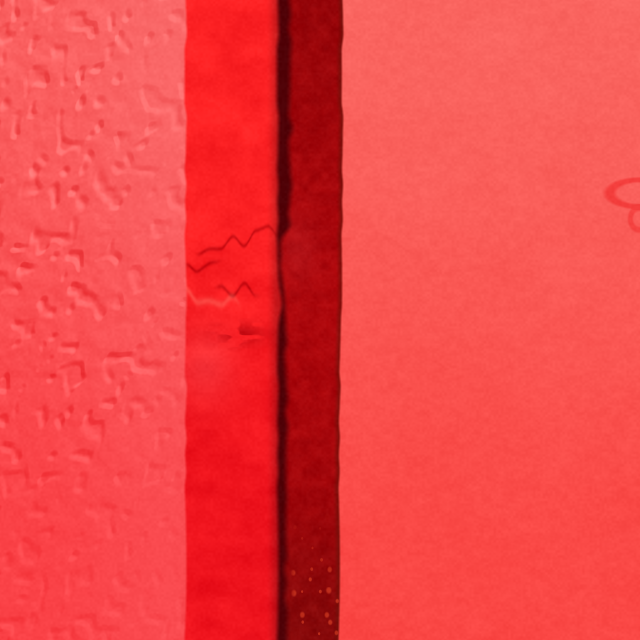
Reproduce this texture procedurally as a three.js fragment shader.

```glsl
// Red painted wall: rough plaster, a bright post, a dark shadowed gap and a smooth panel
varying vec2 vUv;

float hash(vec2 p) {
  vec3 q = fract(vec3(p.xyx) * 0.1031);
  q += dot(q, q.yzx + 33.33);
  return fract((q.x + q.y) * q.z);
}

float noise(vec2 p) {
  vec2 i = floor(p), f = fract(p);
  f = f * f * (3.0 - 2.0 * f);
  return mix(mix(hash(i), hash(i + vec2(1.0, 0.0)), f.x),
             mix(hash(i + vec2(0.0, 1.0)), hash(i + 1.0), f.x), f.y);
}

float fbm(vec2 p) {
  float sum = 0.0, amp = 0.5;
  for (int i = 0; i < 4; i++) {
    sum += amp * noise(p);
    p = p * 2.03 + 17.1;
    amp *= 0.5;
  }
  return sum;
}

// Soft step from 0 to 1 around an edge
float past(float edge, float x, float blur) {
  return smoothstep(edge - blur, edge + blur, x);
}

// Soft elliptical spot
float spot(vec2 p, vec2 center, vec2 radius) {
  vec2 d = (p - center) / radius;
  return exp(-dot(d, d));
}

// Soft line through height y, fading outside the span
float crease(vec2 p, float y, float width, vec2 span) {
  float d = (p.y - y) / width;
  return exp(-d * d) * past(span.x, p.x, 0.008) * (1.0 - past(span.y, p.x, 0.012));
}

// Outline of an ellipse
float ring(vec2 p, vec2 center, vec2 radius, float width) {
  float d = (length((p - center) / radius) - 1.0) * min(radius.x, radius.y);
  return 1.0 - smoothstep(width * 0.4, width * 1.5, abs(d));
}

// Plaster height: broad lumps and sharp pits
float plasterHeight(vec2 p) {
  vec2 q = p + 0.012 * vec2(noise(p * 35.0), noise(p * 35.0 + 9.0));
  float pits = smoothstep(0.62, 0.9, noise(q * vec2(68.0, 58.0)));
  return 0.7 * fbm(q * 32.0) - 0.55 * pits;
}

vec3 plaster(vec2 p) {
  vec3 color = mix(vec3(0.98, 0.27, 0.29), vec3(0.98, 0.39, 0.39), smoothstep(0.1, 1.0, p.y));
  color.gb += 0.035 * smoothstep(0.05, 0.28, p.x) - 0.015;
  float slope = plasterHeight(p + vec2(0.003, 0.004)) - plasterHeight(p - vec2(0.003, 0.004));
  float rough = mix(0.4, 1.0, smoothstep(0.1, 0.5, p.y)) * mix(1.0, 0.55, smoothstep(0.1, 0.28, p.x));
  return color - rough * slope * vec3(0.09, 0.20, 0.19);
}

vec3 post(vec2 p) {
  vec3 color = mix(vec3(0.93, 0.07, 0.11), vec3(0.99, 0.13, 0.14), smoothstep(0.15, 0.7, p.y));
  color += (fbm(p * vec2(28.0, 38.0)) - 0.47) * vec3(0.1, 0.09, 0.07);
  color.gb += 0.08 * spot(p, vec2(0.32, 0.43), vec2(0.045, 0.06));
  // Cracked and creased paint around the middle
  float wave = 0.025 * (noise(vec2(p.x * 55.0, 3.0)) - 0.5);
  float cracks = crease(p, 0.575 + 0.45 * (p.x - 0.29) + wave, 0.0035, vec2(0.29, 0.34))
               + crease(p, 0.61 + 0.25 * (p.x - 0.31) + wave, 0.0035, vec2(0.31, 0.43))
               + crease(p, 0.545 - wave, 0.004, vec2(0.34, 0.40));
  float ridge = crease(p, 0.537 - 0.1 * (p.x - 0.29) + wave, 0.006, vec2(0.28, 0.37));
  float scuff = spot(p, vec2(0.38, 0.478), vec2(0.035, 0.016)) * smoothstep(0.35, 0.65, noise(p * vec2(60.0, 150.0)));
  color -= vec3(0.17, 0.07, 0.06) * (cracks + 1.2 * scuff);
  color += vec3(0.01, 0.14, 0.11) * ridge;
  return color * (1.0 - 0.22 * smoothstep(0.415, 0.436, p.x));
}

// Scattered chips, one per grid cell
float chips(vec2 p) {
  vec2 grid = p * vec2(75.0, 60.0);
  vec2 cell = floor(grid);
  vec2 center = 0.3 + 0.4 * vec2(hash(cell + 4.0), hash(cell + 8.0));
  float size = 0.12 + 0.25 * hash(cell + 2.0);
  float present = step(0.68, hash(cell)) * (1.0 - smoothstep(0.08, 0.22, p.y));
  return present * (1.0 - smoothstep(size * 0.4, size * 1.2, length(fract(grid) - center)));
}

vec3 gap(vec2 p, float rightEdge) {
  vec3 color = mix(vec3(0.58, 0.02, 0.035), vec3(0.67, 0.025, 0.045), spot(p, vec2(0.5, 0.5), vec2(0.3, 0.35)));
  color = mix(color, vec3(0.5, 0.04, 0.04), 0.7 * (1.0 - smoothstep(0.0, 0.25, p.y)));
  color += (fbm(p * 65.0) - 0.47) * vec3(0.13, 0.06, 0.05);
  color += 0.05 * spot(p, vec2(0.465, 0.61), vec2(0.03, 0.05));
  // Deep seam beside the post, thicker in the upper part
  float seam = mix(0.447, 0.454, past(0.64, p.y, 0.012)) + 0.006 * (noise(vec2(2.0, p.y * 45.0)) - 0.5);
  seam -= 0.010 * spot(p, vec2(p.x, 0.595), vec2(1.0, 0.04));
  color = mix(vec3(0.31, 0.005, 0.025), color, past(seam, p.x, 0.007));
  // Brown rim and worn chips
  color = mix(color, vec3(0.42, 0.07, 0.035), 0.7 * past(rightEdge - 0.005, p.x, 0.005));
  return mix(color, vec3(0.82, 0.23, 0.13), 0.7 * chips(p) * past(0.456, p.x, 0.006));
}

vec3 panel(vec2 p) {
  vec3 color = mix(vec3(0.98, 0.275, 0.265), vec3(0.98, 0.395, 0.375), smoothstep(0.0, 1.0, p.y + 0.08 * (p.x - 0.75)));
  color += (fbm(p * vec2(9.0, 14.0)) - 0.47) * vec3(0.01, 0.035, 0.035);
  color += (fbm(p * vec2(75.0, 110.0)) - 0.47) * vec3(0.025, 0.045, 0.04);
  // Faint curled stroke at the right border
  float curl = ring(p, vec2(1.0, 0.698), vec2(0.047, 0.021), 0.004)
             + 0.8 * ring(p, vec2(0.999, 0.658), vec2(0.014, 0.017), 0.004);
  return mix(color, vec3(0.94, 0.17, 0.17), 0.65 * min(curl, 1.0));
}

void main() {
  vec2 p = vUv;
  float wobble = noise(vec2(5.0, p.y * 38.0)) - 0.5;
  float postEdge = 0.290 + 0.004 * wobble;
  float gapEdge = 0.434 + 0.003 * wobble + 0.005 * spot(p, vec2(p.x, 0.525), vec2(1.0, 0.025));
  float panelEdge = mix(0.530, 0.535, smoothstep(0.3, 0.7, p.y)) + 0.003 * wobble;

  vec3 color = mix(plaster(p), post(p), past(postEdge, p.x, 0.003));
  color = mix(color, gap(p, panelEdge), past(gapEdge, p.x, 0.005));
  color = mix(color, panel(p), past(panelEdge, p.x, 0.0025));
  color += (noise(p * 260.0) - 0.5) * vec3(0.02, 0.025, 0.025);
  gl_FragColor = vec4(clamp(color, 0.0, 1.0), 1.0);
}
```
